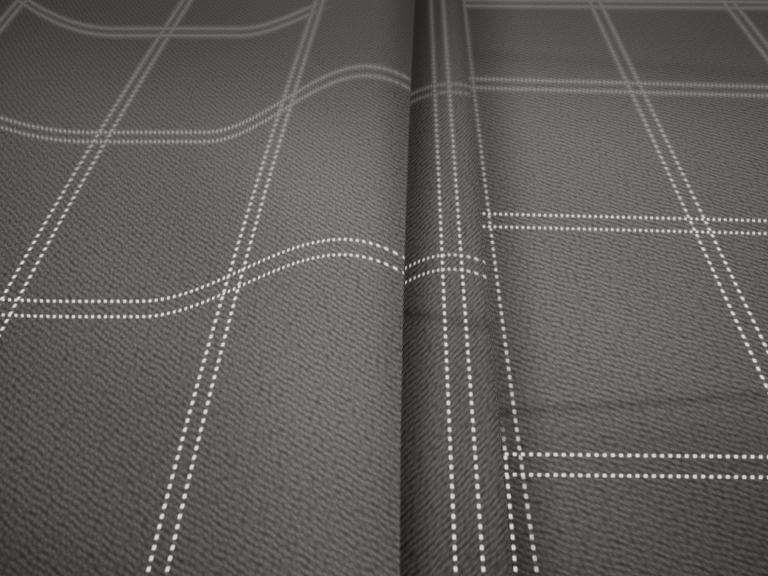
Give the GLSL for this texture, as a WebGL 1 fragment shader.

```glsl
precision highp float;
uniform vec2 u_resolution;

const vec2 SPAN = vec2(7.68, 5.76);            // canvas size in cloth units, y runs down
const vec3 CLOTH_TINT = vec3(1.03, 0.998, 0.972);
const vec3 THREAD = vec3(0.85, 0.85, 0.83);
const vec2 LIGHT_CENTRE = vec2(0.52, 0.40);    // as a share of the canvas
const float FALLOFF = 0.88;
const float PITCH_FAR = 0.035;                 // stitch spacing at the top
const float PITCH_GROW = 0.013;                // growth of spacing towards the viewer
const float RIB_DEPTH = 0.042;
const float GRAIN_DEPTH = 0.135;
const float EDGE_SOFT = 0.014;

float pitch(float y) { return PITCH_FAR + PITCH_GROW * y; }
float depthPhase(float y) { return log(pitch(y)) / PITCH_GROW; }
float focus(float y) { return smoothstep(0.2, 2.7, y); }
float bell(float x) { return exp(-x * x); }

vec2 hash2(vec2 c) {
    vec2 k = vec2(dot(c, vec2(127.1, 311.7)), dot(c, vec2(269.5, 183.3)));
    return fract(sin(k) * 4375.85);
}

// Distance to the nearest scattered point
float cellular(vec2 p) {
    vec2 cell = floor(p), f = fract(p);
    float nearest = 2.0;
    for (int j = -1; j <= 1; j++) {
        for (int i = -1; i <= 1; i++) {
            vec2 o = vec2(float(i), float(j));
            vec2 r = o + hash2(cell + o) - f;
            nearest = min(nearest, dot(r, r));
        }
    }
    return sqrt(nearest);
}

// Dotted thread: d is distance across, t counts stitches along
float stitch(float d, float t, float y) {
    float sharp = focus(y);
    float u = abs(fract(t) - 0.5);
    float roundness = sqrt(max(1.0 - 5.0 * u * u, 0.1));
    float halfWidth = (0.012 + 0.0019 * y) * mix(1.0, roundness, sharp);
    float blur = mix(0.038, 0.012, sharp);
    float line = 1.0 - smoothstep(halfWidth - blur, halfWidth + blur, abs(d));
    float dash = 1.0 - smoothstep(0.12, 0.42, u);
    return line * mix(0.32, 0.08 + 0.86 * dash, sharp);
}

// Pair of threads running into the distance
float column(vec2 p, float x0, float slope, float bend, float gap, float gapGrow) {
    float dx = p.x - (x0 + slope * p.y + bend * p.y * p.y);
    float m = slope + 2.0 * bend * p.y;
    float d = (abs(dx) - gap - gapGrow * p.y) * inversesqrt(1.0 + m * m);
    return stitch(d, depthPhase(p.y), p.y);
}

// Pair of threads running across
float row(vec2 p, float y, float gap) {
    return stitch(abs(p.y - y) - gap, p.x / (0.85 * pitch(y)), y);
}

// Height of a crosswise pair: sag at the left, climb over the fold, droop at its edge
float drape(float x, float base, vec2 sag, float rise, vec2 climb, float droop) {
    float s = max(1.0 - x / sag.y, 0.0);
    float e = max(x - climb.y, 0.0);
    return base - sag.x * s * s - rise * smoothstep(climb.x, climb.y, x) + droop * e * e;
}

float leftThreads(vec2 p) {
    float a = max(column(p, 1.87, -0.64, 0.016, 0.04, 0.014),
                  column(p, 3.20, -0.33, 0.008, 0.035, 0.0105));
    a = max(a, column(p, 0.22, -0.85, 0.0, 0.04, 0.01));
    float top = row(p, drape(p.x, 0.32, vec2(0.50, 1.15), 0.34, vec2(2.4, 3.6), 0.0), 0.035);
    a = max(a, top * (1.0 - smoothstep(3.0, 3.4, p.x)));
    a = max(a, row(p, drape(p.x, 1.37, vec2(0.15, 0.90), 0.66, vec2(2.05, 3.65), 0.65), 0.047));
    return max(a, row(p, drape(p.x, 3.09, vec2(0.02, 0.80), 0.62, vec2(1.4, 3.42), 0.48), 0.077));
}

float stripThreads(vec2 p) {
    float arch = 0.65 * (p.x - 4.51) * (p.x - 4.51);
    float a = column(p, 4.37, 0.057, 0.0, 0.06, 0.0138);
    a = max(a, 0.7 * row(p, 0.88 + arch, 0.04));
    return max(a, 0.85 * row(p, 2.62 + arch, 0.072));
}

float rightThreads(vec2 p) {
    float x = p.x - 4.8;
    float a = max(column(p, 5.94, 0.47, 0.0, 0.05, 0.011),
                  column(p, 7.27, 0.78, 0.0, 0.05, 0.01));
    a = max(a, 0.85 * column(p, 4.64, 0.11, 0.003, 0.0, 0.0));
    a = max(a, column(p, 4.65, 0.0885, 0.0, 0.0, 0.0) * smoothstep(4.1, 4.6, p.y));
    a = max(a, row(p, 0.03 + 0.007 * x, 0.03));
    a = max(a, row(p, 0.835 + 0.027 * x, 0.045));
    a = max(a, row(p, 2.20 + 0.025 * x, 0.064));
    return max(a, row(p, 4.64 + 0.011 * x, 0.102));
}

void main() {
    vec2 p = gl_FragCoord.xy / u_resolution * SPAN;
    p.y = SPAN.y - p.y;
    float away = 1.0 - p.y / SPAN.y;
    float foldEdge = 4.0 + 0.15 * away * away;
    float stripEdge = 4.62 + 0.0885 * p.y;
    float onStrip = smoothstep(-EDGE_SOFT, EDGE_SOFT, p.x - foldEdge);
    float onRight = smoothstep(-EDGE_SOFT, EDGE_SOFT, p.x - stripEdge);

    // Light on the three layers
    float left = 0.365 + 0.035 * bell((p.x - 3.2) / 0.85) * smoothstep(0.4, 2.0, p.y);
    left -= (0.01 + 0.08 * away) * smoothstep(-0.4, 0.0, p.x - foldEdge);
    float strip = mix(0.17, 0.335, smoothstep(0.0, 0.42, p.x - foldEdge));
    strip -= 0.04 * bell((p.y - 3.13 - 0.15 * (p.x - 4.0)) / 0.05);
    strip -= 0.04 * smoothstep(-0.12, 0.0, p.x - stripEdge);
    float right = 0.395 * mix(0.72, 1.0, smoothstep(0.0, 0.6, p.x - stripEdge));
    float crease = p.y - 4.12 + 0.067 * (p.x - 5.15);
    right -= 0.05 * bell(crease / 0.055) + 0.03 * smoothstep(-0.1, 0.5, crease);
    right -= 0.02 * bell((p.y - 0.55 - 0.07 * (p.x - 4.8)) / 0.07);
    float light = mix(mix(left, strip, onStrip), right, onRight);
    light *= mix(0.82, 1.03, smoothstep(0.0, 1.6, p.y));
    vec2 offset = (p / SPAN - LIGHT_CENTRE) * vec2(1.0, 0.9);
    light *= 1.08 - FALLOFF * dot(offset, offset);
    light += 0.005 * (sin(p.x * 2.3 + sin(p.y * 1.7)) + sin(p.y * 3.1 - p.x * 1.4));

    // Twill ribs and fibre grain
    vec2 weave = vec2((p.x - 4.0) / pitch(p.y), depthPhase(p.y));
    float lean = mix(mix(0.55, -0.9, onStrip), 0.35, onRight);
    float ribPhase = 1.4 * (weave.y - lean * weave.x);
    float rib = sin(6.2832 * ribPhase + 0.7 * sin(weave.x * 1.9));
    float grain = cellular(vec2(weave.x * 1.9, ribPhase * 1.7)) - 0.48;
    float detail = mix(0.35, 1.0, focus(p.y));
    light += detail * (RIB_DEPTH * rib - GRAIN_DEPTH * grain) * (0.4 + 1.5 * light);

    // Stitched checks
    float threads = mix(mix(leftThreads(p), stripThreads(p), onStrip),
                        rightThreads(p), onRight);
    vec3 colour = mix(light * CLOTH_TINT, THREAD, clamp(threads, 0.0, 1.0));
    gl_FragColor = vec4(colour, 1.0);
}
```
